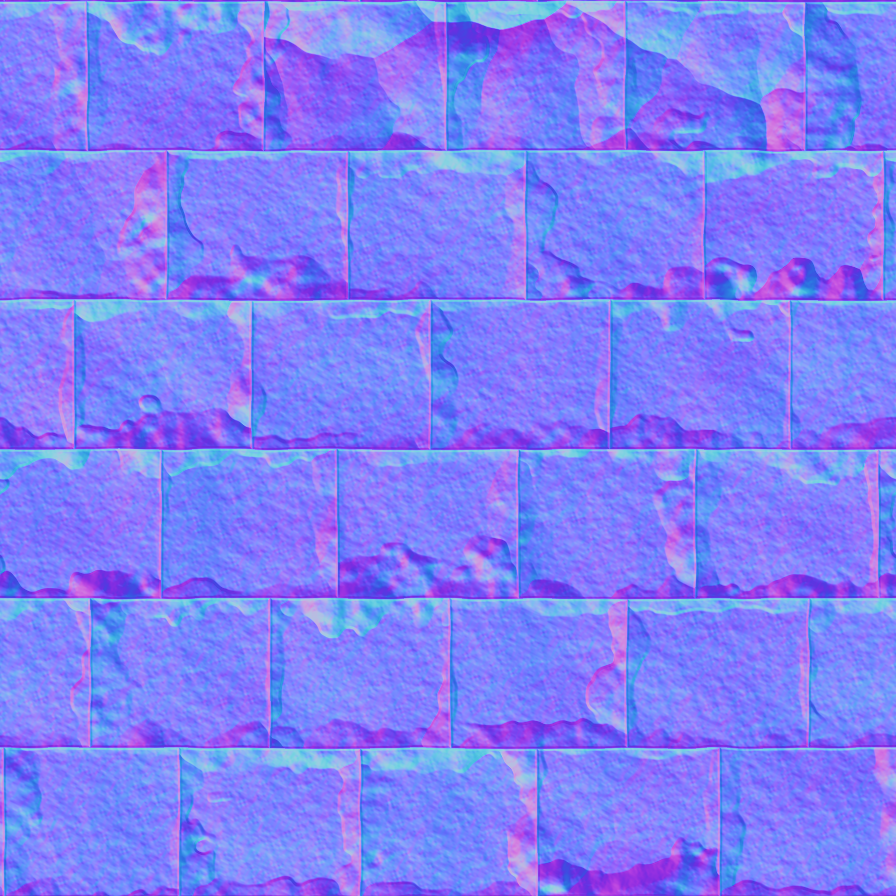
Reproduce this texture map procedurally as a Shadertoy shader.

```glsl
// Tangent-space normal map of a split-faced stone block wall, six courses of five.
// A height field per block (ragged bevels, joints, scalloped chips, grain) is
// differentiated numerically and its normal packed into colour; the noise wraps.

const float COLUMNS = 5.0;
const float ROWS = 6.0;
const float COURSE_SHIFT[6] = float[6](0.0, 0.49, 0.88, 0.40, 0.92, 0.475); // bottom to top
const float COURSE_DROP = 0.0015;      // lowers the level joints slightly
const float JOINT_JITTER = 0.025;      // in block widths
const float JOINT_WOBBLE = 0.002;
const float JOINT_HALF_WIDTH = 0.0024;
const float JOINT_DEPTH = 0.0014;
// Bevels in the order left, right, bottom, top
const vec4 BEVEL_WIDTH = vec4(0.020, 0.019, 0.026, 0.017);
const vec4 BEVEL_SLOPE = vec4(0.27, 0.29, 0.38, 0.38);
const float BEVEL_ROUNDING = 0.004;
const float CREASE_STEP = 0.0022;      // drop where a bevel breaks off
const float CREASE_WIDTH = 0.006;
const float CHIP_CELLS = 9.0;
const float CHIP_DEPTH = 0.036;
const float CHIP_WARP = 0.6;
const float CHIPPED_ROW = 5.0;
const float SWELL_CELLS = 11.0;
const float SWELL_HEIGHT = 0.010;
const float GRAIN_CELLS = 34.0;
const float GRAIN_HEIGHT = 0.0032;
const float TILT = 0.08;               // range of slope between blocks
const float MAX_SLOPE = 0.85;
const float SAMPLE_STEP = 0.0010;

float hash(vec3 p) {
    p = fract(p * 0.1031);
    p += dot(p, p.zyx + 31.32);
    return fract((p.x + p.y) * p.z);
}

// Value noise that repeats every "period" cells
float noise(vec2 p, float period, float seed) {
    vec2 cell = floor(p), f = fract(p);
    f = f * f * f * (f * (f * 6.0 - 15.0) + 10.0);
    vec2 a = mod(cell, period), b = mod(cell + 1.0, period);
    return mix(mix(hash(vec3(a, seed)), hash(vec3(b.x, a.y, seed)), f.x),
               mix(hash(vec3(a.x, b.y, seed)), hash(vec3(b, seed)), f.x), f.y);
}

float fbm(vec2 p, float period, float seed) {
    float sum = 0.0, amplitude = 0.5;
    for (int i = 0; i < 3; i++) {
        sum += amplitude * noise(p, period, seed + float(i));
        p *= 2.0;
        period *= 2.0;
        amplitude *= 0.58;
    }
    return sum;
}

// Squared distance to the nearest scattered point: hollows between sharp ridges
float scallops(vec2 p, float period) {
    vec2 cell = floor(p);
    float nearest = 4.0;
    for (int k = 0; k < 9; k++) {
        vec2 c = cell + vec2(k % 3 - 1, k / 3 - 1);
        vec2 id = mod(c, period);
        vec2 d = c + vec2(hash(vec3(id, 61.0)), hash(vec3(id, 67.0))) - p;
        nearest = min(nearest, dot(d, d));
    }
    return nearest;
}

float jointOffset(float column, float row) {
    return JOINT_JITTER * hash(vec3(mod(column, COLUMNS), row, 5.0));
}

// Finds the block at p: its id, and distances to its left, right, bottom, top
vec4 blockEdges(vec2 p, out vec2 id) {
    float v = (p.y + COURSE_DROP) * ROWS;
    float row = mod(floor(v), ROWS);
    float u = p.x * COLUMNS - COURSE_SHIFT[int(row)];
    float column = floor(u);
    if (fract(u) < jointOffset(column, row)) column -= 1.0;
    float left = column + jointOffset(column, row);
    float right = column + 1.0 + jointOffset(column + 1.0, row);
    id = vec2(mod(column, COLUMNS), row);
    return vec4(vec2(u - left, right - u) / COLUMNS, vec2(fract(v), 1.0 - fract(v)) / ROWS);
}

// Height of one block at p + offset, given its edge distances at p
float blockHeight(vec2 p, vec2 offset, vec2 id, vec4 edge) {
    p += offset;
    edge += vec4(offset.x, -offset.x, offset.y, -offset.y);

    // Broken bevels, each side with its own ragged width
    vec4 width;
    for (int side = 0; side < 4; side++) {
        float pick = hash(vec3(id, 20.0 + float(side)));
        float ragged = fbm(p * 18.0, 18.0, 30.0 + 4.0 * float(side));
        width[side] = BEVEL_WIDTH[side] * (0.5 + 1.7 * pick * pick) * (2.7 * ragged - 0.45);
    }
    vec4 inside = max(width - edge, 0.0);
    float crease = CREASE_STEP * smoothstep(0.4, 0.8, noise(p * 13.0, 13.0, 49.0));
    vec4 drop = BEVEL_SLOPE * inside * inside / (inside + BEVEL_ROUNDING)
              + crease * smoothstep(0.0, CREASE_WIDTH, inside);
    float height = -max(max(drop.x, drop.y), max(drop.z, drop.w));

    // Chipped faces: deep in the middle of one course, faint elsewhere
    float chipped = id.y == CHIPPED_ROW ? step(abs(id.x - 2.0), 1.5) : 0.0;
    chipped = max(chipped, 0.35 * pow(hash(vec3(id, 41.0)), 6.0));
    vec2 warp = vec2(fbm(p * 10.0, 10.0, 11.0), fbm(p * 10.0, 10.0, 15.0));
    height += chipped * CHIP_DEPTH * scallops(p * CHIP_CELLS + CHIP_WARP * warp, CHIP_CELLS);

    // Swell and grain; the grain lattice is turned to hide its axes
    height += SWELL_HEIGHT * noise(p * SWELL_CELLS, SWELL_CELLS, 51.0);
    vec2 turned = GRAIN_CELLS * vec2(2.0 * p.x - p.y, p.x + 2.0 * p.y);
    height += GRAIN_HEIGHT * fbm(turned, GRAIN_CELLS, 54.0);

    float nearest = min(min(edge.x, edge.y), min(edge.z, edge.w));
    return height + JOINT_DEPTH * smoothstep(0.0, JOINT_HALF_WIDTH, nearest);
}

void mainImage(out vec4 fragColor, in vec2 fragCoord) {
    vec2 p = fragCoord / iResolution.xy, id;
    vec2 wobble = vec2(noise(p * 30.0, 30.0, 81.0), noise(p * 30.0, 30.0, 82.0)) - 0.5;
    vec4 edge = blockEdges(p + JOINT_WOBBLE * wobble, id);
    float pixel = 1.0 / iResolution.y, e = max(SAMPLE_STEP, 0.5 * pixel);
    vec2 dx = vec2(e, 0.0), dy = vec2(0.0, e);
    vec2 slope = vec2(blockHeight(p, -dx, id, edge) - blockHeight(p, dx, id, edge),
                      blockHeight(p, -dy, id, edge) - blockHeight(p, dy, id, edge)) / (2.0 * e);
    slope += TILT * (vec2(hash(vec3(id, 71.0)), hash(vec3(id, 73.0))) - 0.5);
    slope *= min(1.0, MAX_SLOPE / max(length(slope), 1e-4));
    // The joint floor is flat, which also smooths the seam between blocks
    slope *= smoothstep(-0.5 * pixel, pixel, min(min(edge.x, edge.y), min(edge.z, edge.w)));
    fragColor = vec4(0.5 + 0.5 * normalize(vec3(slope, 1.0)), 1.0);
}
```
